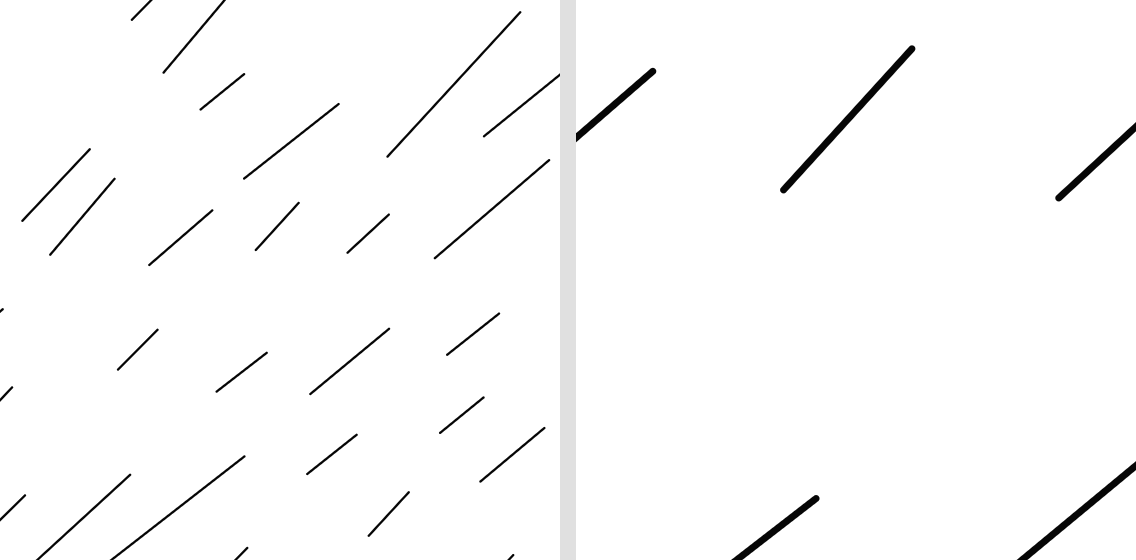
Left, the full canvas; right, a detail of the centre.
Give the GLSL for this pattern, as a WebGL 1 fragment shader.

```glsl
precision highp float;

uniform vec2 u_resolution;

#define PAPER vec3(1.0)
#define INK vec3(0.025)
#define SLANT 0.777        // mean stroke angle in radians
#define SLANT_SPREAD 0.24  // full range of the angle
#define CELL vec2(0.39, 0.12)
#define LENGTH_MIN 0.10
#define LENGTH_MAX 0.37
#define ACROSS_JITTER 0.06
#define HALF_WIDTH 0.00205
#define SEED 17.0

float hash(vec2 cell, float salt) {
    vec3 q = fract(vec3(cell.xyx) * vec3(0.1031, 0.1030, 0.0973) + (salt + SEED) * 0.0713);
    q += dot(q, q.yzx + 33.33);
    return fract((q.x + q.y) * q.z);
}

mat2 rotation(float angle) {
    float c = cos(angle), s = sin(angle);
    return mat2(c, s, -s, c);
}

// Distance to a segment of the given half length lying on the x axis
float segmentDistance(vec2 p, float halfLength) {
    p.x -= clamp(p.x, -halfLength, halfLength);
    return length(p);
}

// Distance to the stroke owned by one cell
float strokeDistance(vec2 p, vec2 cell, float rowShift) {
    float size = hash(cell, 1.0);
    float strokeLength = mix(LENGTH_MIN, LENGTH_MAX, size * size * size);

    // Longer strokes have less room to slide along their row
    vec2 slack = vec2(0.8 * (CELL.x - strokeLength), ACROSS_JITTER);
    vec2 jitter = (vec2(hash(cell, 2.0), hash(cell, 3.0)) - 0.5) * slack;
    vec2 center = (cell + 0.5) * CELL + vec2(rowShift, 0.0) + jitter;

    float tilt = (hash(cell, 4.0) - 0.5) * SLANT_SPREAD;
    return segmentDistance(rotation(-tilt) * (p - center), 0.5 * strokeLength);
}

void main() {
    float scale = min(u_resolution.x, u_resolution.y);
    vec2 p = (gl_FragCoord.xy - 0.5 * u_resolution) / scale;

    // Rows run along the mean stroke direction, each shifted at random
    p = rotation(-SLANT) * p;
    float row = floor(p.y / CELL.y);
    float nearest = 1.0;

    for (int j = -1; j <= 1; j++) {
        float y = row + float(j);
        float rowShift = hash(vec2(y, 7.0), 5.0) * CELL.x;
        float column = floor((p.x - rowShift) / CELL.x);
        for (int i = -1; i <= 1; i++) {
            vec2 cell = vec2(column + float(i), y);
            nearest = min(nearest, strokeDistance(p, cell, rowShift));
        }
    }

    // One pixel of smoothing at the stroke edge
    float coverage = clamp((HALF_WIDTH - nearest) * scale + 0.5, 0.0, 1.0);
    gl_FragColor = vec4(mix(PAPER, INK, coverage), 1.0);
}
```
